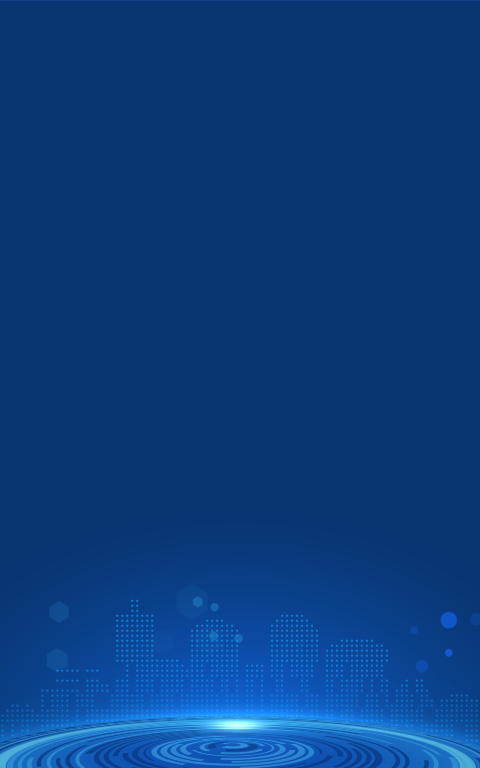
This background is drawn by a WebGL 1 fragment shader. Its source:

```glsl
precision highp float;
// Deep blue backdrop with a dotted skyline above a glowing ringed disc.
uniform vec2 u_resolution;

float hash(float n) {
  return fract(sin(n * 127.1) * 4375.85);
}

// Perspective ring radius: larger ellipses sink below the disc centre.
float ringRadius(vec2 d) {
  float flatness = 0.2, sink = 0.1;
  float k = flatness * flatness - sink * sink;
  float e = flatness * flatness * d.x * d.x + d.y * d.y;
  return (sink * d.y + sqrt(sink * sink * d.y * d.y + k * e)) / k;
}

// Building silhouette; its roof drops by "dome" towards both sides.
float tower(vec2 p, float left, float right, float top, float dome) {
  float u = (2.0 * p.x - left - right) / (right - left);
  return step(abs(u), 1.0) * step(p.y, top - dome * u * u * abs(u));
}

float disc(vec2 p, vec2 centre, float radius, float px) {
  return 1.0 - smoothstep(-px, px, length(p - centre) - radius);
}

float hexagon(vec2 p, vec2 centre, float radius, float px) {
  vec2 q = abs(p - centre);
  float d = max(q.x, q.x * 0.5 + q.y * 0.866) - radius * 0.9;
  return 1.0 - smoothstep(-px, px, d);
}

float skyline(vec2 p, float px) {
  float pitch = 0.0104;
  vec2 cell = floor(p / pitch);
  vec2 c = (cell + 0.5) * pitch;
  float s = tower(c, 0.0, 0.085, 0.132, 0.025);
  s = max(s, tower(c, 0.088, 0.163, 0.164, 0.0));
  s = max(s, tower(c, 0.118, 0.21, 0.217, 0.0) * step(0.5, fract(cell.y * 0.5 + 0.25)));
  s = max(s, tower(c, 0.17, 0.24, 0.172, 0.0));
  s = max(s, tower(c, 0.237, 0.325, 0.32, 0.0));
  s = max(s, tower(c, 0.268, 0.287, 0.352, 0.0));
  s = max(s, tower(c, 0.305, 0.395, 0.227, 0.025));
  s = max(s, tower(c, 0.394, 0.498, 0.31, 0.03));
  s = max(s, tower(c, 0.506, 0.547, 0.22, 0.0));
  s = max(s, tower(c, 0.557, 0.664, 0.32, 0.034));
  s = max(s, tower(c, 0.672, 0.815, 0.272, 0.035));
  s = max(s, tower(c, 0.812, 0.908, 0.188, 0.075));
  s = max(s, tower(c, 0.91, 1.01, 0.152, 0.015));
  // Unlit windows, and a fade towards the ground
  float lit = step(0.15, hash(cell.x * 0.37 + floor(cell.y / 3.0) * 5.3));
  s *= mix(lit, 1.0, step(0.22, c.y)) * mix(0.5, 1.0, smoothstep(0.09, 0.24, c.y));
  return s * disc(p, c, 0.0023, px * 0.6);
}

void main() {
  vec2 p = gl_FragCoord.xy / u_resolution * vec2(1.0, 1.6);
  float px = 1.0 / u_resolution.x;

  // Backdrop, horizon glow and thin top edge
  float glow = 1.0 - length((p - vec2(0.5, 0.06)) / vec2(0.72, 0.48));
  vec3 color = mix(vec3(0.035, 0.21, 0.445), vec3(0.06, 0.395, 0.88), pow(max(glow, 0.0), 1.45));
  color += vec3(0.03, 0.04, 0.1) * smoothstep(1.597, 1.599, p.y);

  // Floating hexagons and small teal dots
  float hexes = 0.2 * hexagon(p, vec2(0.123, 0.325), 0.022, px);
  hexes += 0.18 * hexagon(p, vec2(0.119, 0.225), 0.024, px);
  hexes += 0.09 * hexagon(p, vec2(0.4, 0.346), 0.036, px);
  hexes += 0.06 * hexagon(p, vec2(0.435, 0.267), 0.03, px);
  hexes += 0.06 * hexagon(p, vec2(0.338, 0.262), 0.025, px);
  hexes += 0.4 * hexagon(p, vec2(0.412, 0.346), 0.011, px);
  hexes += 0.45 * disc(p, vec2(0.447, 0.335), 0.0085, px);
  hexes += 0.4 * disc(p, vec2(0.445, 0.275), 0.0095, px);
  hexes += 0.45 * disc(p, vec2(0.497, 0.27), 0.009, px);
  color = mix(color, vec3(0.16, 0.56, 0.82), hexes);

  // Blue bubbles on the right
  float bubbles = 0.8 * disc(p, vec2(0.935, 0.308), 0.017, px);
  bubbles += 0.9 * disc(p, vec2(0.935, 0.24), 0.008, px);
  bubbles += 0.35 * disc(p, vec2(0.863, 0.287), 0.008, px);
  bubbles += 0.4 * disc(p, vec2(0.879, 0.212), 0.013, px);
  bubbles += 0.25 * disc(p, vec2(0.993, 0.31), 0.013, px);
  color = mix(color, vec3(0.08, 0.36, 0.86), bubbles);
  color = mix(color, vec3(0.06, 0.56, 0.9), 0.75 * skyline(p, px));

  // Ringed disc, with edge softness following the perspective
  vec2 d = p - vec2(0.485, 0.05);
  float r = ringRadius(d);
  float soft = length(vec2(ringRadius(d + vec2(px, 0.0)), ringRadius(d + vec2(0.0, px))) - r);
  float angle = atan(d.x, (d.y + 0.1 * r) * 5.0);
  float inside = 1.0 - smoothstep(-soft, soft, r - 0.585);
  color += vec3(0.03, 0.16, 0.22) * exp(-max(r - 0.585, 0.0) * 9.0) * (1.0 - inside);
  vec3 ground = mix(vec3(0.05, 0.3, 0.68), vec3(0.1, 0.44, 0.77), smoothstep(0.15, 0.5, r));
  color = mix(color, ground, inside * 0.9);
  for (int i = 0; i < 28; i++) {
    float n = float(i);
    float halfWidth = 0.002 + 0.006 * hash(n + 2.0);
    float edge = abs(r - 0.024 - 0.02 * n) - halfWidth;
    float line = 1.0 - smoothstep(-0.6 * soft, 0.6 * soft, edge);
    float arc = smoothstep(-0.75, -0.7, sin(angle * (1.0 + mod(n, 3.0)) + 6.28 * hash(n)));
    vec3 ink = mix(vec3(0.03, 0.2, 0.5), vec3(0.2, 0.57, 0.84), step(0.5, hash(n + 9.0)));
    color = mix(color, ink, line * arc * inside * 0.75);
  }
  // Cyan bands, strongest at the sides, and a dashed rim
  float side = smoothstep(0.05, 0.3, abs(d.x));
  float band = 1.0 - smoothstep(0.017 - soft, 0.017 + soft, abs(r - 0.49));
  band += 0.5 - 0.5 * smoothstep(0.004 - soft, 0.004 + soft, abs(r - 0.535));
  color = mix(color, vec3(0.34, 0.74, 0.88), band * (0.25 + 0.55 * side));
  float rimLine = 1.0 - smoothstep(0.0, 0.008 + soft, abs(r - 0.56));
  color = mix(color, vec3(0.2, 0.56, 0.82), rimLine * smoothstep(0.1, 0.4, sin(angle * 90.0)) * 0.4);

  // Light flare on the far rim
  vec2 f = p - vec2(0.494, 0.0885);
  color += vec3(0.13, 0.33, 0.28) * exp(-length(f / vec2(0.14, 0.022)));
  color += vec3(0.6, 0.5, 0.3) * exp(-dot(f / vec2(0.05, 0.01), f / vec2(0.05, 0.01)));
  gl_FragColor = vec4(min(color, 1.0), 1.0);
}
```
